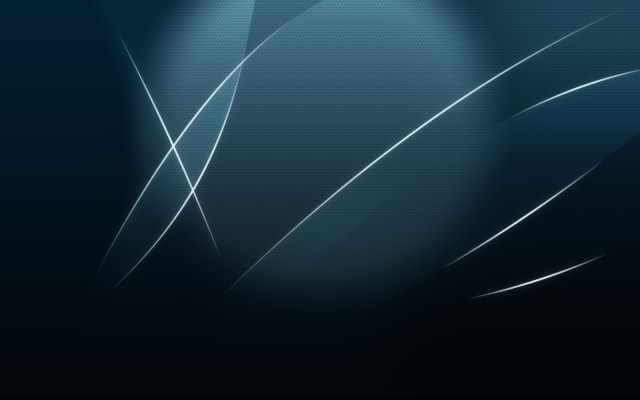
Write a Shadertoy shader that draws this background.

```glsl
// Dark teal perforated backdrop with a soft spotlight and thin glowing arcs.

// Signed distance to y = k.x + k.y*u + k.z*u^2 + cubic*u^3, u = q.x - center.
// Positive above the curve.
float arc(vec2 q, float center, vec3 k, float cubic) {
    float u = q.x - center;
    float height = k.x + u * (k.y + u * (k.z + u * cubic));
    float slope = k.y + u * (2.0 * k.z + 3.0 * u * cubic);
    return (q.y - height) / sqrt(1.0 + slope * slope);
}

// Soft step across an edge, one pixel wide.
float above(float d) {
    float px = 1.0 / iResolution.y;
    return smoothstep(-px, px, d);
}

// Bright thread tapering out at both ends of the range along t.
float thread(float d, float t, float start, float end) {
    float s = clamp((t - start) / (end - start), 0.0, 1.0);
    float taper = sin(3.14159 * s);
    float px = 0.6 / iResolution.y;
    float width = 0.0008 + 0.0018 * taper;
    float core = 1.0 - smoothstep(max(width - px, 0.0), width + px, abs(d));
    return taper * (0.82 * core + 0.16 * exp(-abs(d) / 0.007));
}

// Staggered grid of small round holes.
float holes(vec2 p) {
    vec2 g = p * vec2(120.0, 140.0);
    g.x += 0.5 * mod(floor(g.y), 2.0);
    return 1.0 - smoothstep(0.15, 0.5, length(fract(g) - 0.5));
}

void mainImage(out vec4 fragColor, in vec2 fragCoord) {
    // Height spans 0..1; width spans 0..1.6 at any size.
    vec2 p = fragCoord / iResolution.xy * vec2(1.6, 1.0);

    // Curves that split the scene
    float sweep = arc(p, 1.0, vec3(0.644, 0.746, -0.265), 0.0);
    float leftRise = arc(p, 0.5, vec3(0.724, 1.263, -1.203), 0.0);
    float leftBow = arc(p.yx, 0.65, vec3(0.545, 0.414, -0.603), 0.5);
    float slash = arc(p.yx, 0.6, vec3(0.449, -0.447, -0.113), 0.0);
    float rightRise = arc(p, 1.3, vec3(0.718, 0.496, -0.465), 0.0);
    float rightMid = arc(p, 1.25, vec3(0.417, 0.645, 0.23), 0.0);
    float rightLow = arc(p, 1.3, vec3(0.286, 0.294, 0.33), 0.0);

    // Base gradient, lighter inside the broad left curve and at the top right
    vec3 col = mix(vec3(0.006, 0.028, 0.045), vec3(0.008, 0.115, 0.185),
                   smoothstep(0.0, 1.0, p.y));
    float leftEdge = p.x - 0.315 + 0.6 * (p.y - 0.6) * (p.y - 0.6);
    col += vec3(0.022, 0.035, 0.04) * smoothstep(-0.01, 0.05, leftEdge)
         * smoothstep(0.1, 0.7, p.y);
    col += vec3(0.08, 0.13, 0.12) * smoothstep(0.6, 1.0, p.y)
         * smoothstep(0.95, 1.45, p.x);

    // Spotlight, divided by the left pair of curves
    float disk = 1.0 - smoothstep(0.34, 0.50, length(p - vec2(0.80, 0.69)));
    float rise = max((p.y - 0.3) / 0.7, 0.0);
    float pane = mix(1.15, mix(1.0, 0.75, above(leftRise)), above(leftBow));
    col += vec3(0.29, 0.36, 0.37) * disk * pane * (0.2 + 0.8 * rise * rise);

    // Lens between the left curves
    float lens = (1.0 - above(leftRise)) * (1.0 - above(leftBow));
    col += vec3(0.045, 0.08, 0.09) * lens * smoothstep(0.22, 0.65, p.y);

    // Light below the sweep and below the right arc
    vec2 pool = (p - vec2(0.82, 0.44)) / vec2(0.30, 0.17);
    col += vec3(0.035, 0.075, 0.085) * exp(-dot(pool, pool))
         * (1.0 - above(sweep)) * mix(0.75, 1.0, above(rightRise));
    col += vec3(0.025, 0.06, 0.085) * (1.0 - above(rightRise))
         * smoothstep(0.5, 0.8, p.y) * smoothstep(1.0, 1.35, p.x);
    col *= mix(0.75, 1.0, mix(above(rightMid), 1.0, 1.0 - smoothstep(0.8, 1.15, p.x)));
    col *= mix(0.88, 1.0, mix(above(rightLow), 1.0, 1.0 - smoothstep(0.9, 1.2, p.x)));

    // Perforated surface
    float grain = smoothstep(0.15, 0.5, p.y) * smoothstep(0.2, 0.5, p.x);
    col *= 1.03 - 0.14 * grain * holes(p);

    // Glowing threads
    float light = thread(sweep, p.x, 0.55, 1.56);
    light += thread(leftRise, p.x, 0.24, 0.74);
    light += thread(leftBow, p.y, 0.27, 0.88);
    light += thread(slash, p.y, 0.35, 0.92);
    light += thread(rightRise, p.x, 1.27, 1.64);
    light += thread(rightMid, p.x, 1.10, 1.51);
    light += thread(rightLow, p.x, 1.17, 1.52);
    col = mix(col, vec3(0.82, 0.90, 0.93), clamp(light, 0.0, 1.0));

    // Dark strip along the bottom
    col *= mix(0.2, 1.0, above(p.y - 0.008));
    fragColor = vec4(col, 1.0);
}
```
